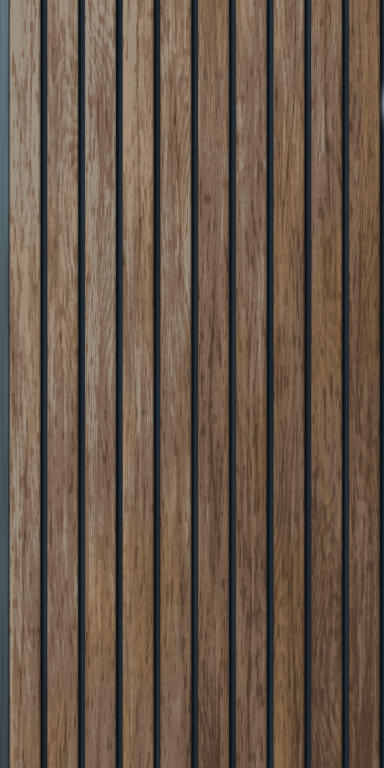
This texture is drawn by a Shadertoy shader. Its source:

```glsl
// Vertical walnut slats over a dark blue-black backing, with grain, pores and soft daylight.
#define PITCH 0.0982        // slat spacing, in canvas widths
#define FIRST_EDGE 0.0245   // left edge of the first slat
#define SLAT_SHARE 0.825    // slat width as a share of the spacing
#define RING_COUNT 11.0     // growth rings per unit of height field
#define RING_DEPTH 0.13
#define STREAK_DEPTH 0.55
#define PORE_DEPTH 0.22
#define SLAT_VARIATION 0.16

const vec3 WOOD_DARK  = vec3(0.34, 0.255, 0.195);
const vec3 WOOD_MID   = vec3(0.49, 0.395, 0.32);
const vec3 WOOD_LIGHT = vec3(0.61, 0.565, 0.51);
const vec3 WOOD_GOLD  = vec3(0.53, 0.40, 0.27);
const vec3 GAP_DARK   = vec3(0.05, 0.07, 0.09);
const vec3 GAP_BLUE   = vec3(0.16, 0.20, 0.235);
const vec3 SIDE_BLUE  = vec3(0.36, 0.43, 0.46);

float hash(vec2 p) {
    vec3 q = fract(vec3(p.xyx) * 0.1031);
    q += dot(q, q.yzx + 33.33);
    return fract((q.x + q.y) * q.z);
}

float noise(vec2 p) {
    vec2 cell = floor(p), f = fract(p);
    f = f * f * (3.0 - 2.0 * f);
    return mix(mix(hash(cell), hash(cell + vec2(1, 0)), f.x),
               mix(hash(cell + vec2(0, 1)), hash(cell + vec2(1, 1)), f.x), f.y);
}

float fbm(vec2 p) {
    float sum = 0.0, amp = 0.5;
    for (int i = 0; i < 4; i++) {
        sum += amp * noise(p);
        p = p * 2.03 + 17.3;
        amp *= 0.5;
    }
    return sum;
}

// Wood of one slat: across runs 0..1 over its width, p is in canvas widths
vec3 woodColor(float across, vec2 p, float id) {
    float seed = 13.7 * id + 5.0;
    float character = hash(vec2(id, 4.0));

    // Tall arches and near-straight lines are contours of a stretched field
    float field = noise(vec2(across * 1.3 + seed, p.y * 1.6 + seed))
                + 0.3 * noise(vec2(across * 2.5 + seed, p.y * 4.0))
                + across * mix(0.2, 0.7, character);
    float ring = fract(field * RING_COUNT);
    ring = smoothstep(0.0, 0.75, ring) * (1.0 - smoothstep(0.8, 1.0, ring));

    // Streaks, pores and broad clouding follow the length of the slat
    vec2 bent = vec2(p.x + 0.008 * noise(vec2(seed, p.y * 3.0)), p.y);
    float streak = fbm(vec2(bent.x * 95.0 + seed, bent.y * 3.0)) - 0.47;
    float pore = smoothstep(0.58, 0.9, noise(vec2(bent.x * 210.0, bent.y * 28.0 + seed)));
    float fleck = noise(vec2(p.x * 170.0, p.y * 110.0)) - 0.5;
    float cloud = fbm(vec2(across * 1.2 + seed, p.y * 3.2 + seed)) - 0.47;

    // Daylight falls from the upper left
    float daylight = 0.30 * (p.y * 0.5 - 0.5) - 0.34 * (p.x - 0.5);
    float tone = 0.49 + daylight + SLAT_VARIATION * (hash(vec2(id, 9.0)) - 0.5)
               + RING_DEPTH * (ring - 0.55) + STREAK_DEPTH * streak
               - PORE_DEPTH * (pore - 0.15) + 0.12 * fleck + 0.45 * cloud;

    // Occasional dark mineral vein wandering down the slat
    float veinX = 0.2 + 0.6 * noise(vec2(seed, p.y * 2.2));
    float vein = smoothstep(0.07, 0.0, abs(across - veinX));
    tone -= 0.25 * vein * smoothstep(0.5, 0.75, noise(vec2(seed + 3.0, p.y * 2.5)));

    vec3 color = mix(WOOD_DARK, WOOD_MID, smoothstep(0.05, 0.52, tone));
    color = mix(color, WOOD_LIGHT, smoothstep(0.48, 0.88, tone));
    color *= 1.0 + 0.35 * min(tone - 0.12, 0.0);

    // Warm patches, stronger low on the wall and away from the light
    float warmth = smoothstep(0.4, 0.65, fbm(vec2(seed + across, p.y * 2.4 + 7.0)));
    warmth *= clamp(0.55 - daylight * 1.5, 0.0, 0.75);
    color = mix(color, WOOD_GOLD * (0.65 + 0.7 * tone), warmth);

    // Rounded long edges
    color *= 1.0 - 0.28 * smoothstep(0.90, 1.0, across);
    return color * (1.0 - 0.12 * smoothstep(0.06, 0.0, across));
}

// Backing seen in the gaps: shadow beside the slat, blue sheen further in
vec3 gapColor(float across, vec2 p, float id) {
    float sheen = smoothstep(0.2, 0.65, across) * (1.0 - 0.6 * smoothstep(0.8, 1.0, across));
    sheen *= 0.65 + 0.35 * noise(vec2(id * 7.0, p.y * 2.0));
    vec3 color = mix(GAP_DARK, GAP_BLUE, sheen);
    float glint = exp(-dot((p - vec2(1.0, 1.73)) * vec2(120, 22), (p - vec2(1.0, 1.73)) * vec2(120, 22)));
    return color + 0.35 * glint;
}

void mainImage(out vec4 fragColor, in vec2 fragCoord) {
    vec2 p = fragCoord / iResolution.xy * vec2(1.0, 2.0);
    float s = (p.x - FIRST_EDGE) / PITCH;
    float id = floor(s), f = s - id;
    float blur = 0.75 / (iResolution.x * PITCH);

    // Signed distance to the nearest slat edge, positive on the wood
    float edge = min(f, SLAT_SHARE - f);
    edge = max(edge, f - 1.0);
    float wood = smoothstep(-blur, blur, edge);
    float slatId = f > 0.92 ? id + 1.0 : id;
    float across = f > 0.92 ? 0.0 : clamp(f / SLAT_SHARE, 0.0, 1.0);

    // The open left margin catches more light than the narrow gaps
    vec3 backing = gapColor((f - SLAT_SHARE) / (1.0 - SLAT_SHARE), p, id);
    if (id < 0.0) {
        backing = SIDE_BLUE * (0.62 + 0.2 * p.y) * (0.9 + 0.2 * noise(p * vec2(150, 4)));
        backing *= 1.0 - 0.45 * smoothstep(0.93, 1.0, f);
        wood *= step(0.92, f);
    }
    fragColor = vec4(mix(backing, woodColor(across, p, slatId), wood), 1.0);
}
```
